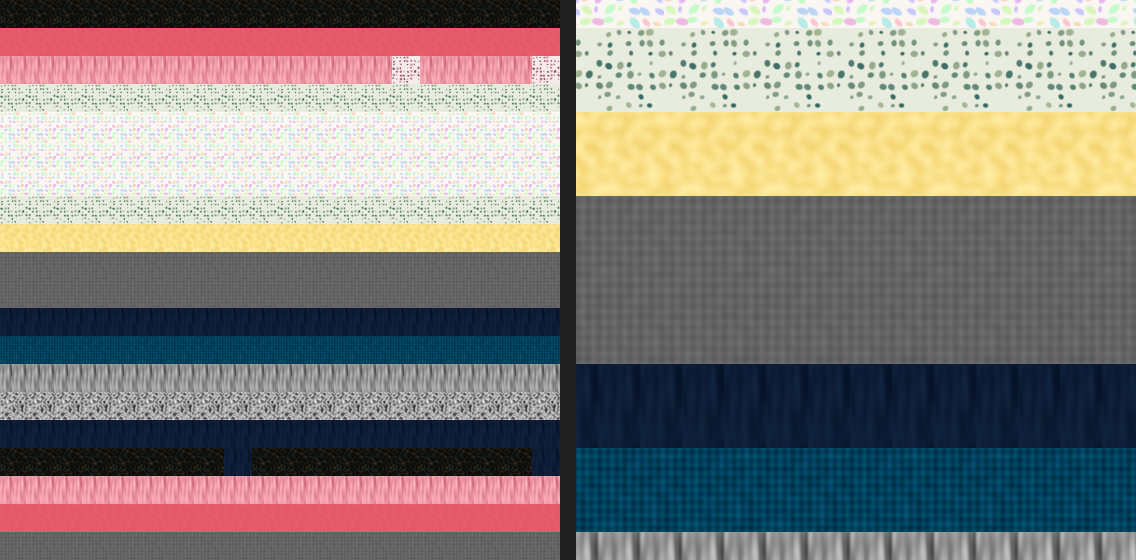
Left, the full canvas; right, a detail of the centre.
A WebGL 1 fragment shader for this pattern:

```glsl
precision highp float;

uniform vec2 u_resolution;

#define TILES 20.0
#define SAMPLES 3
#define INK vec3(0.05, 0.05, 0.045)
#define NAVY vec3(0.05, 0.115, 0.215)
#define TEAL vec3(0.0, 0.25, 0.36)
#define SLATE vec3(0.39)
#define SILVER vec3(0.60)
#define CORAL vec3(0.90, 0.355, 0.41)
#define PINK vec3(0.94, 0.61, 0.66)
#define YELLOW vec3(0.98, 0.88, 0.54)
#define SAGE vec3(0.91, 0.925, 0.87)
#define CREAM vec3(0.98, 0.965, 0.95)

vec3 hash3(vec2 p) {
  vec3 q = fract(p.xyx * vec3(0.1031, 0.1030, 0.0973));
  q += dot(q, q.yxz + 33.33);
  return fract((q.xxy + q.yzz) * q.zyx);
}

float cornerGradient(vec2 cell, vec2 offset, vec2 period) {
  float angle = 6.2832 * hash3(mod(cell, period) + 7.0).x;
  return dot(vec2(cos(angle), sin(angle)), offset);
}

// Gradient noise that wraps after one tile
float tileNoise(vec2 p, vec2 period) {
  p *= period;
  vec2 i = floor(p), f = fract(p), e = vec2(1.0, 0.0);
  vec2 w = f * f * f * (f * (f * 6.0 - 15.0) + 10.0);
  float low = mix(cornerGradient(i, f, period),
                  cornerGradient(i + e.xy, f - e.xy, period), w.x);
  float high = mix(cornerGradient(i + e.yx, f - e.yx, period),
                   cornerGradient(i + e.xx, f - e.xx, period), w.x);
  return mix(low, high, w.y);
}

// Jittered flecks: x is coverage, y a random value per fleck
vec2 flecks(vec2 p, float count, float stretch, float density) {
  vec2 cell = floor(p * count);
  vec3 h = hash3(cell + 3.0), k = hash3(cell + 41.0);
  vec2 q = fract(p * count) - mix(vec2(0.32), vec2(0.68), h.xy);
  float a = 6.2832 * h.z;
  q = vec2(cos(a) * q.x + sin(a) * q.y, cos(a) * q.y - sin(a) * q.x);
  q.x /= stretch;
  float radius = mix(0.14, 0.32, k.x);
  float cover = 1.0 - smoothstep(radius - 0.08, radius + 0.08, length(q));
  return vec2(cover * step(k.y, density), k.z);
}

// Vertical fibres with a dark seam, two repeats per tile
float fibres(vec2 p) {
  float x = fract(p.x * 2.0);
  float grain = tileNoise(vec2(x, p.y), vec2(7.0, 2.0));
  float seam = 1.0 - smoothstep(0.03, 0.13, abs(x - 0.77));
  return 0.28 * grain - seam * (0.15 + 0.10 * sin(6.2832 * p.y));
}

// Crossed threads
float weave(vec2 p, float count) {
  vec2 thread = cos(6.2832 * p * count);
  return 0.6 * thread.x + 0.4 * thread.y;
}

vec3 inkVeins(vec2 p) {
  float vein = 1.0 - smoothstep(0.02, 0.12, abs(tileNoise(p, vec2(6.0))));
  float hue = tileNoise(p.yx, vec2(4.0)) + 0.5;
  vec3 tint = mix(vec3(0.06, 0.26, 0.22), vec3(0.42, 0.25, 0.08), hue);
  return INK + tint * vein * 0.45;
}

vec3 sageDots(vec2 p) {
  vec2 dots = flecks(p, 8.0, 1.2, 0.65);
  vec3 tint = mix(vec3(0.20, 0.40, 0.38), vec3(0.66, 0.72, 0.58), dots.y);
  return mix(SAGE, tint, dots.x);
}

vec3 confetti(vec2 p) {
  vec2 strokes = flecks(p, 7.0, 1.8, 0.8);
  vec3 tint = 0.85 + 0.13 * cos(6.2832 * (strokes.y + vec3(0.0, 0.33, 0.67)));
  return mix(CREAM, tint, strokes.x);
}

vec3 berryDots(vec2 p) {
  vec2 dots = flecks(p, 8.0, 1.3, 0.75);
  vec3 tint = mix(vec3(0.42, 0.22, 0.27), vec3(0.90, 0.58, 0.64), dots.y);
  return mix(vec3(0.96, 0.92, 0.92), tint, dots.x);
}

float crumple(vec2 p) {
  float ridge = abs(tileNoise(p, vec2(7.0)));
  return 0.20 - 1.1 * ridge + 0.3 * tileNoise(p, vec2(13.0));
}

// Bands are numbered from the top, columns from the left
vec3 bands(vec2 uv) {
  vec2 grid = vec2(uv.x, 1.0 - uv.y) * TILES;
  vec2 p = fract(grid);
  float row = floor(grid.y), col = floor(grid.x);
  bool lastCol = col == TILES - 1.0;
  float soft = tileNoise(p, vec2(6.0));

  if (row < 1.0) return inkVeins(p);
  if (row == 1.0 || row == 18.0) return CORAL + 0.025 * soft;
  if (row == 2.0 && (col == 14.0 || lastCol)) return berryDots(p);
  if (row == 2.0 || row == 17.0) return PINK + fibres(p) * vec3(0.5, 0.8, 0.75);
  if (row == 3.0 || row == 7.0) return sageDots(p);
  if (row < 7.0) return confetti(p);
  if (row == 8.0) return YELLOW + soft * vec3(0.04, 0.09, 0.18);
  if (row < 11.0 || row == 19.0) return SLATE + 0.035 * weave(p, 8.0) + 0.03 * soft;
  if (row == 12.0) return TEAL + vec3(0.02, 0.06, 0.07) * (weave(p, 10.0) + soft);
  if (row == 13.0) return SILVER + fibres(p) * 1.1;
  if (row == 14.0) return SILVER + crumple(p);
  if (row == 16.0 && col != 8.0 && !lastCol) return inkVeins(p);
  return NAVY + fibres(p) * vec3(0.12, 0.18, 0.24);
}

void main() {
  vec3 sum = vec3(0.0);
  for (int y = 0; y < SAMPLES; y++) {
    for (int x = 0; x < SAMPLES; x++) {
      vec2 jitter = (vec2(float(x), float(y)) + 0.5) / float(SAMPLES) - 0.5;
      sum += bands((gl_FragCoord.xy + jitter) / u_resolution);
    }
  }
  gl_FragColor = vec4(sum / float(SAMPLES * SAMPLES), 1.0);
}
```
